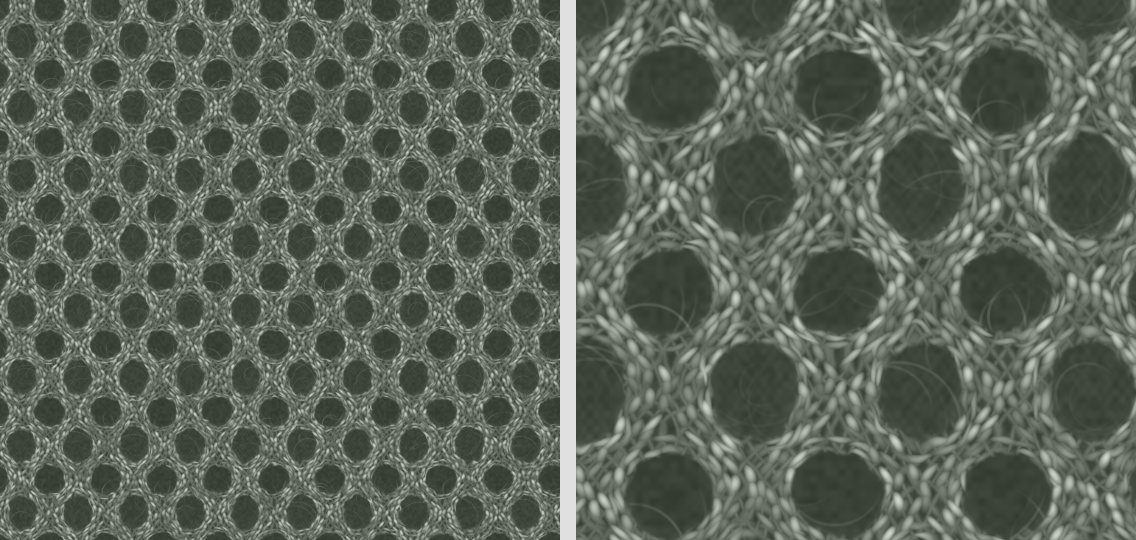
Left, the full canvas; right, a detail of the centre.
Write a Shadertoy shader that draws this texture.

```glsl
// Knitted spacer mesh: 10 by 8 repeats, each with one tall and one round hole.
// Wavy chains of stitches run between the holes, thin twisted yarn rims each hole,
// and loose fibres curl over the dark backing. All hashes wrap, so it tiles.

const float TAU = 6.2831853;
const vec2 REPEATS = vec2(10.0, 8.0);
const float CELL_HEIGHT = 1.2; // relative to a cell width of 1

vec2 hash2(vec2 p) {
    vec3 q = fract(p.xyx * vec3(0.1031, 0.1030, 0.0973));
    q += dot(q, q.yzx + 33.33);
    return fract((q.xx + q.yz) * q.zy);
}

// Value noise that wraps at a whole period
float noise(vec2 p, vec2 period) {
    vec2 i = floor(p), f = fract(p);
    f = f * f * (3.0 - 2.0 * f);
    float a = hash2(mod(i, period)).x;
    float b = hash2(mod(i + vec2(1, 0), period)).x;
    float c = hash2(mod(i + vec2(0, 1), period)).x;
    float d = hash2(mod(i + vec2(1, 1), period)).x;
    return mix(mix(a, b, f.x), mix(c, d, f.x), f.y);
}

// Height of a row of slanted stitches: s counts stitches along the row,
// u is the distance across it in yarn half widths
float chain(float s, float u, float count, float id) {
    float height = 0.0;
    for (float j = -1.0; j <= 1.0; j++) {
        float k = floor(s) + j;
        vec2 r = hash2(vec2(mod(k, count), id));
        vec2 q = vec2(s - k - 0.8 + 0.6 * r.x, u + 0.9 * (r.y - 0.5));
        q.y -= q.x * (mod(k, 2.0) * 2.0 - 1.0) * (0.2 + 0.8 * r.y);
        float dome = 1.0 - 1.9 * q.x * q.x - q.y * q.y;
        height = max(height, sqrt(max(dome, 0.0)) * (0.58 + 0.42 * r.x + 0.3 * q.x));
    }
    return height;
}

// Faint curled fibres inside one hole
float fibres(vec2 d, vec2 id, float lowBias) {
    float light = 0.0;
    for (float i = 0.0; i < 7.0; i++) {
        vec2 r = hash2(id + i * 17.0), s = hash2(id + i * 29.0 + 5.0);
        vec2 center = (r - 0.5) * vec2(0.5, 0.6) - vec2(0.0, 0.1 * lowBias);
        float radius = 0.12 + 0.35 * s.x;
        float line = 1.0 - smoothstep(0.003, 0.014, abs(length(d - center) - radius));
        float low = mix(1.0, smoothstep(0.08, -0.2, d.y) * 2.4, lowBias);
        light += line * (0.25 + s.y) * low * smoothstep(-0.05, 0.1, dot(d - center, s - 0.5));
    }
    return light;
}

float meshTone(vec2 p) {
    float grain = noise(p * vec2(24, 28), REPEATS * vec2(24, 28));
    float drift = noise(p * 3.0, REPEATS * 3.0);
    float fray = noise(p * 11.0, REPEATS * 11.0);

    // Loose ground threads behind the chains
    float bend = 3.0 * noise(p * 8.0, REPEATS * 8.0);
    float height = 0.58 * pow(abs(sin(TAU * (5.0 * p.x + 4.0 * p.y) + bend)), 2.0);
    height = max(height, 0.58 * pow(abs(sin(TAU * (5.0 * p.x - 4.0 * p.y) - bend)), 2.0));

    // Mirrored bands of three chains swing from pillar to pillar
    float swing = 0.25 + 0.14 * cos(TAU * (p.y - 0.405));
    for (float side = -1.0; side <= 1.0; side += 2.0) {
        for (float c = -1.0; c <= 1.0; c++) {
            float x = p.x - 0.39 - side * (swing + 0.085 * c) + 0.025 * (drift - 0.5);
            float column = mod(floor(x + 0.5), REPEATS.x);
            float across = (fract(x + 0.5) - 0.5) / 0.041;
            float id = column + 10.0 * (c + 1.0) + 30.0 * (side + 1.0);
            height = max(height, chain(p.y * 12.0 + 0.5 * c, across, 12.0 * REPEATS.y, id));
        }
    }

    // Holes: the tall one first, then the round one
    float opening = 1.0, backing = 0.0;
    for (float k = 0.0; k < 2.0; k++) {
        vec2 q = p - mix(vec2(0.39, 0.405), vec2(0.89, 0.895), k);
        vec2 id = mod(floor(q + 0.5), REPEATS);
        vec2 d = (fract(q + 0.5) - 0.5) * vec2(1.0, CELL_HEIGHT);
        vec2 e = d / mix(vec2(0.26, 0.315), vec2(0.272, 0.26), k);
        float edge = (length(e) - 1.0) * 0.27 + 0.03 * (drift - 0.5) + 0.05 * (fray - 0.5);
        float angle = atan(e.y, e.x) / TAU;

        for (float ring = 0.0; ring < 2.0; ring++) {
            float across = (edge - 0.014 - 0.055 * ring) / 0.026;
            float seed = id.x + 10.0 * id.y + 80.0 * k + 160.0 * ring;
            height = max(height, 0.9 * chain(angle * 14.0, across, 14.0, seed));
        }
        if (edge < opening) {
            opening = edge;
            float weave = sin(TAU * 15.0 * p.x) * sin(TAU * 13.0 * p.y);
            backing = mix(0.258, 0.246, k) + 0.01 * weave * (1.0 - k)
                    + 0.05 * (grain - 0.5) + 0.06 * fibres(d, id + 100.0 * k, k)
                    + 0.03 * smoothstep(-0.1, 0.0, edge) * smoothstep(0.25, -0.1, d.y);
        }
    }

    // Deep gaps between the yarns and narrow highlights on top of them
    float yarn = 0.268 + 0.53 * pow(height, 2.3) + 0.07 * (grain - 0.5);
    return mix(backing, yarn, smoothstep(-0.03, 0.006, opening));
}

void mainImage(out vec4 fragColor, in vec2 fragCoord) {
    // Four samples per pixel smooth the fine yarn
    float tone = 0.0;
    for (float i = 0.0; i < 4.0; i++) {
        vec2 offset = vec2(mod(i, 2.0), floor(i * 0.5)) * 0.5 - 0.25;
        tone += 0.25 * meshTone((fragCoord + offset) / iResolution.xy * REPEATS);
    }
    fragColor = vec4(tone + vec3(-0.024, 0.004, -0.04), 1.0);
}
```
